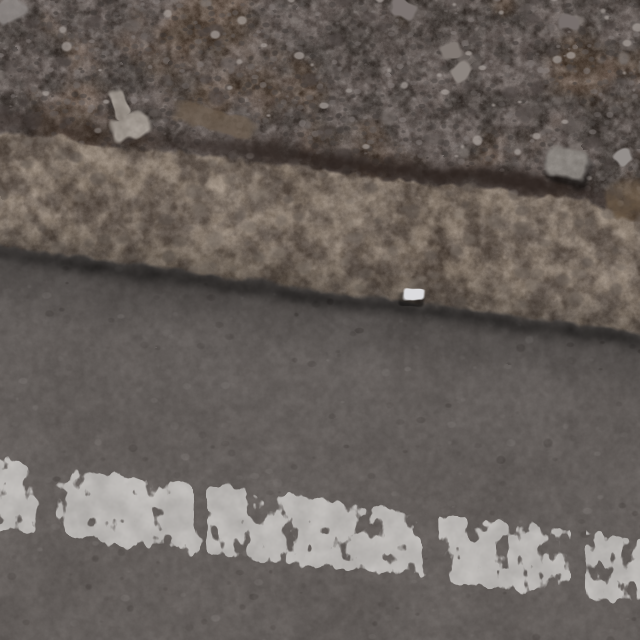
This texture is drawn by a three.js fragment shader. Its source:

```glsl
varying vec2 vUv;

float hash(vec2 p) {
  vec3 q = fract(p.xyx * 0.1031);
  q += dot(q, q.yzx + 33.33);
  return fract((q.x + q.y) * q.z);
}

float noise(vec2 p) {
  vec2 i = floor(p), f = fract(p);
  f = f * f * (3.0 - 2.0 * f);
  return mix(mix(hash(i), hash(i + vec2(1, 0)), f.x),
             mix(hash(i + vec2(0, 1)), hash(i + 1.0), f.x), f.y);
}

float fbm(vec2 p) {
  float sum = 0.0, gain = 0.5;
  for (int i = 0; i < 4; i++) {
    sum += gain * noise(p);
    p = mat2(1.6, 1.2, -1.2, 1.6) * p + 7.3;
    gain *= 0.5;
  }
  return sum / 0.9375;
}

// Scattered rounded grains: x = coverage, y = random shade
vec2 grains(vec2 p, float amount) {
  vec2 cell = floor(p), result = vec2(0.0);
  for (int j = -1; j <= 1; j++)
  for (int i = -1; i <= 1; i++) {
    vec2 id = cell + vec2(i, j);
    vec2 d = p - id - vec2(hash(id + 11.0), hash(id + 47.0));
    d.y *= 1.0 + 0.6 * hash(id + 5.0);
    float radius = 0.16 + 0.34 * hash(id + 83.0);
    float cover = step(hash(id + 29.0), amount) * (1.0 - smoothstep(radius - 0.16, radius + 0.12, length(d)));
    if (cover > result.x) result = vec2(cover, hash(id + 61.0));
  }
  return result;
}

// Soft-edged angular stone, tilted by the given angle
float stone(vec2 p, vec2 center, vec2 size, float tilt) {
  vec2 d = p - center + 0.008 * (vec2(noise(p * 70.0), noise(p * 70.0 + 9.0)) - 0.5);
  d = mat2(cos(tilt), -sin(tilt), sin(tilt), cos(tilt)) * d / size;
  return 1.0 - smoothstep(0.8, 1.15, pow(dot(d * d, d * d), 0.25));
}

float gap(float x, float center, float width) {
  return 1.0 - smoothstep(width * 0.5, width, abs(x - center));
}

void main() {
  vec2 p = vUv;
  float broad = fbm(p * 9.0), medium = fbm(p * 38.0 + 3.0), fine = fbm(p * 110.0 + 17.0);
  float wobble = 0.02 * (fbm(p * 22.0) - 0.5) + 0.008 * (noise(p * 85.0) - 0.5);
  float kerbTop = 0.793 - 0.118 * p.x - 0.025 * smoothstep(0.9, 1.0, p.x) - p.y + wobble;
  float kerbBase = p.y - 0.615 + 0.135 * p.x + wobble * 0.6;

  // Smooth asphalt, darker beside the kerb
  vec3 color = vec3(0.385, 0.364, 0.353) + 0.05 * (broad - 0.5) + 0.07 * (fine - 0.5);
  color *= 1.0 - 0.20 * smoothstep(-0.13, -0.005, kerbBase) + 0.12 * (medium - 0.5);
  vec2 grit = grains(p * 65.0, 0.16);
  color += grit.x * (grit.y - 0.55) * 0.10;
  color *= 1.0 - 0.38 * exp(-pow((kerbBase + 0.012) / 0.014, 2.0)) * (0.5 + medium);

  // Loose gravel and dirt
  vec3 gravel = mix(vec3(0.29, 0.265, 0.25), vec3(0.41, 0.375, 0.36), smoothstep(0.25, 0.75, medium));
  gravel += vec3(0.035, 0.01, -0.015) * smoothstep(0.5, 0.75, broad) + 0.30 * (fine - 0.5);
  vec2 small = grains(p * 82.0, 0.55), large = grains(p * 34.0 + 5.0, 0.3);
  gravel = mix(gravel, mix(vec3(0.24, 0.22, 0.21), vec3(0.53, 0.50, 0.49), small.y * small.y), small.x * 0.55);
  gravel = mix(gravel, mix(vec3(0.29, 0.26, 0.25), vec3(0.55, 0.52, 0.50), pow(large.y, 3.0)), large.x * 0.6);
  vec2 flecks = grains(p * 58.0 + 31.0, 0.06);
  gravel = mix(gravel, vec3(0.65, 0.62, 0.60), flecks.x * 0.7);

  // Dirty seam above the kerb
  float seam = exp(-pow((kerbTop + 0.016) / 0.019, 2.0));
  seam *= 0.45 + 0.4 * smoothstep(0.3, 0.48, p.x) * (1.0 - smoothstep(0.88, 0.95, p.x));
  gravel = mix(gravel, vec3(0.17, 0.135, 0.12), clamp(seam * (0.65 + 0.7 * medium), 0.0, 0.9));
  gravel = mix(gravel, vec3(0.43, 0.37, 0.31), 0.7 * stone(p, vec2(0.335, 0.812), vec2(0.065, 0.017), -0.28));
  gravel = mix(gravel, vec3(0.42, 0.35, 0.27), stone(p, vec2(0.985, 0.675), vec2(0.035, 0.045), 0.3) * medium);

  // Concrete kerb with exposed aggregate
  vec3 kerb = mix(vec3(0.345, 0.305, 0.275), vec3(0.54, 0.49, 0.44), smoothstep(0.2, 0.8, medium));
  kerb += 0.20 * (fine - 0.5) + 0.10 * (broad - 0.5);
  vec2 aggregate = grains(p * 36.0 + 19.0, 0.45);
  kerb = mix(kerb, mix(vec3(0.32, 0.29, 0.27), vec3(0.52, 0.48, 0.44), aggregate.y), aggregate.x * 0.5);
  kerb *= 0.84 + 0.18 * smoothstep(0.0, 0.07, kerbBase);
  color = mix(color, kerb, smoothstep(-0.004, 0.005, kerbBase));
  color = mix(color, gravel, smoothstep(0.004, -0.004, kerbTop));

  // Individual larger stones
  color *= 1.0 - 0.45 * stone(p, vec2(0.889, 0.735), vec2(0.037, 0.027), -0.2);
  color = mix(color, vec3(0.53, 0.51, 0.49) + 0.1 * (fine - 0.5), stone(p, vec2(0.886, 0.744), vec2(0.033, 0.024), -0.2));
  color = mix(color, vec3(0.58, 0.56, 0.55), stone(p, vec2(0.974, 0.755), vec2(0.015, 0.013), 0.5));
  color = mix(color, vec3(0.51, 0.48, 0.46), stone(p, vec2(0.704, 0.921), vec2(0.015, 0.012), 0.2));
  color = mix(color, vec3(0.55, 0.52, 0.50), stone(p, vec2(0.721, 0.889), vec2(0.016, 0.013), 0.8));
  color = mix(color, vec3(0.47, 0.44, 0.43), stone(p, vec2(0.888, 0.965), vec2(0.019, 0.012), -0.1));
  color = mix(color, vec3(0.49, 0.46, 0.45), stone(p, vec2(0.63, 0.986), vec2(0.019, 0.014), -0.5));
  color = mix(color, vec3(0.57, 0.55, 0.54), 0.8 * stone(p, vec2(0.015, 0.985), vec2(0.025, 0.02), 0.4));
  float rubble = max(stone(p, vec2(0.204, 0.802), vec2(0.029, 0.019), 0.3), stone(p, vec2(0.187, 0.834), vec2(0.012, 0.024), 0.4));
  color = mix(color, vec3(0.67, 0.64, 0.61) + 0.35 * (medium - 0.5), rubble);
  color *= 1.0 - 0.4 * stone(p, vec2(0.642, 0.532), vec2(0.02, 0.011), -0.1);
  color = mix(color, vec3(0.86, 0.86, 0.87), stone(p, vec2(0.646, 0.541), vec2(0.017, 0.009), -0.1));

  // Worn painted line with missing sections
  float depth = 0.058 - abs(p.y - 0.2255 + 0.118 * p.x);
  float missing = gap(p.x, 0.08, 0.034) + gap(p.x, 0.313, 0.014) + gap(p.x, 0.672, 0.016) + gap(p.x, 0.903, 0.014);
  missing += gap(p.x, 0.41, 0.03) * smoothstep(0.17, 0.20, p.y) * 0.7;
  float wear = 0.34 + 0.09 * smoothstep(0.25, 0.75, p.x) + 0.28 * missing + 0.45 * smoothstep(0.014, -0.008, depth);
  float flakes = 0.7 * fbm(p * vec2(42.0, 28.0) + 13.0) + 0.3 * noise(p * vec2(95.0, 70.0));
  float paint = smoothstep(wear - 0.035, wear + 0.055, flakes) * smoothstep(-0.008, 0.0, depth);
  color = mix(color, vec3(0.745, 0.735, 0.725) + 0.14 * (medium - 0.5), paint * 0.95);

  gl_FragColor = vec4(color, 1.0);
}
```
